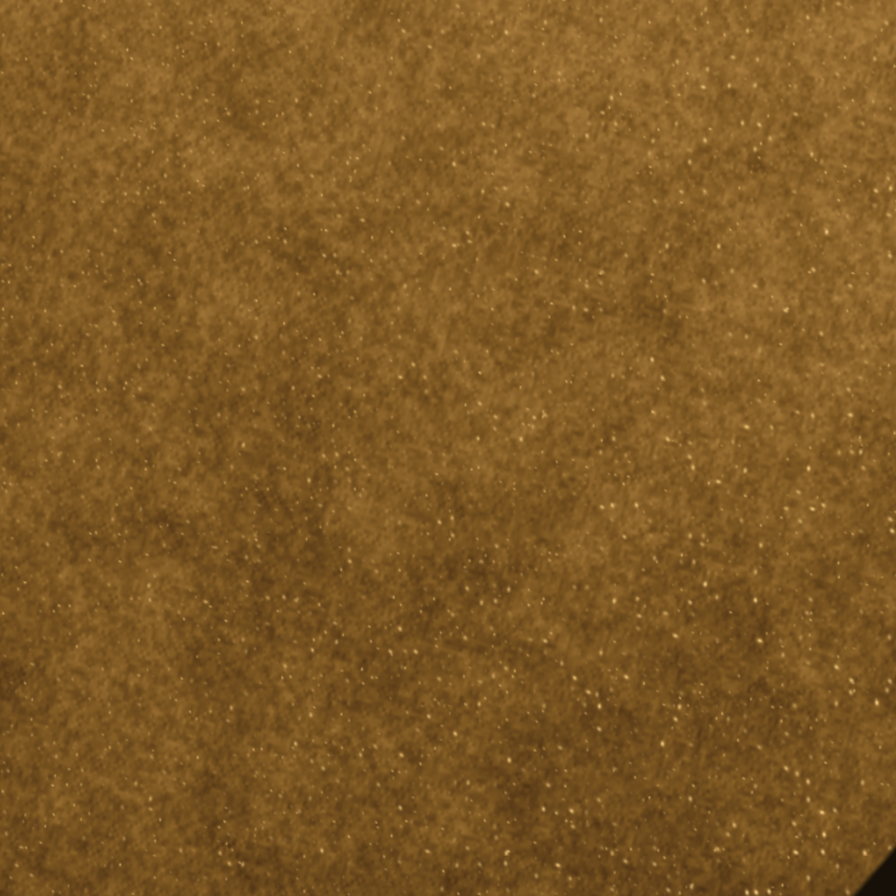
Give the GLSL for this texture, as a three.js fragment shader.

```glsl
// Golden brown felt-like paper with soft mottling, fine grain and tiny glitter flecks.
#define DARK_BROWN vec3(0.34, 0.222, 0.087)
#define MID_BROWN vec3(0.49, 0.341, 0.13)
#define LIGHT_BROWN vec3(0.64, 0.468, 0.225)
#define GLINT_COLOR vec3(1.0, 0.83, 0.52)
#define CORNER_COLOR vec3(0.085, 0.062, 0.03)
#define CLOUD_SCALE 12.0
#define CLOUD_AMOUNT 0.44
#define GRAIN_SCALE 120.0
#define GRAIN_AMOUNT 0.33
#define GLINT_SCALE 68.0
#define GLINT_DENSITY 0.24

varying vec2 vUv;

float hash(vec2 p) {
  return fract(sin(dot(p, vec2(127.1, 311.7))) * 43758.5453);
}

float valueNoise(vec2 p) {
  vec2 cell = floor(p);
  vec2 f = fract(p);
  f = f * f * (3.0 - 2.0 * f);
  float low = mix(hash(cell), hash(cell + vec2(1.0, 0.0)), f.x);
  float high = mix(hash(cell + vec2(0.0, 1.0)), hash(cell + vec2(1.0)), f.x);
  return mix(low, high, f.y);
}

// Sum of rotated octaves, centred on zero.
float clouds(vec2 p) {
  const mat2 turn = mat2(0.8, 0.6, -0.6, 0.8);
  float sum = 0.0;
  float weight = 0.5;
  for (int i = 0; i < 4; i++) {
    sum += weight * (valueNoise(p) - 0.5);
    p = turn * p * 2.0 + 17.3;
    weight *= 0.8;
  }
  return sum;
}

// Fine fibres, slightly taller than wide.
float grain(vec2 uv) {
  vec2 p = mat2(0.96, 0.28, -0.28, 0.96) * uv * GRAIN_SCALE;
  float coarse = valueNoise(p * vec2(1.0, 0.85)) - 0.5;
  float fine = valueNoise(p.yx * vec2(1.8, 2.1) + 41.0) - 0.5;
  return coarse + fine;
}

// At most one small slanted fleck per grid cell.
float glints(vec2 uv, float scale, float density, float radius) {
  vec2 p = uv * scale;
  vec2 cell = floor(p);
  float present = step(hash(cell + 3.7), density);
  vec2 jitter = vec2(hash(cell + 11.3), hash(cell + 29.9));
  vec2 d = (fract(p) - mix(vec2(0.25), vec2(0.75), jitter)) / scale;

  float angle = 2.1 + 1.4 * (hash(cell + 53.1) - 0.5);
  float c = cos(angle);
  float s = sin(angle);
  d = vec2(c * d.x + s * d.y, c * d.y - s * d.x) / (radius * vec2(1.25, 0.9));

  float strength = hash(cell + 71.7);
  return present * mix(0.15, 1.0, strength * strength) * exp(-dot(d, d));
}

void main() {
  vec2 uv = vUv;

  // Light falls from the upper right and fades toward the lower right.
  float tone = 0.38 + 0.2 * uv.y + 0.3 * uv.x * (uv.y - 0.25);

  // Mottling and grain.
  tone += CLOUD_AMOUNT * clouds(uv * CLOUD_SCALE);
  tone += GRAIN_AMOUNT * grain(uv);
  tone = clamp(tone, -0.1, 1.1);

  vec3 color = tone < 0.5
    ? mix(DARK_BROWN, MID_BROWN, tone * 2.0)
    : mix(MID_BROWN, LIGHT_BROWN, tone * 2.0 - 1.0);

  // Glitter is larger and brighter toward the right.
  float nearness = clamp(0.35 + 0.5 * uv.x + 0.15 * (1.0 - uv.y), 0.0, 1.0);
  float glitter = nearness * glints(uv, GLINT_SCALE, GLINT_DENSITY, mix(0.0016, 0.0025, nearness));
  glitter += 0.55 * glints(uv + 0.37, GLINT_SCALE * 1.83, GLINT_DENSITY * 0.6, 0.0015);
  color = mix(color, GLINT_COLOR, clamp(glitter, 0.0, 0.9));

  // Dark corner beyond the slanted edge of the sheet.
  float edge = dot(uv - vec2(0.953, 0.0), normalize(vec2(0.76, -0.65)));
  color = mix(color, CORNER_COLOR, smoothstep(-0.005, 0.004, edge));

  gl_FragColor = vec4(color, 1.0);
}
```
